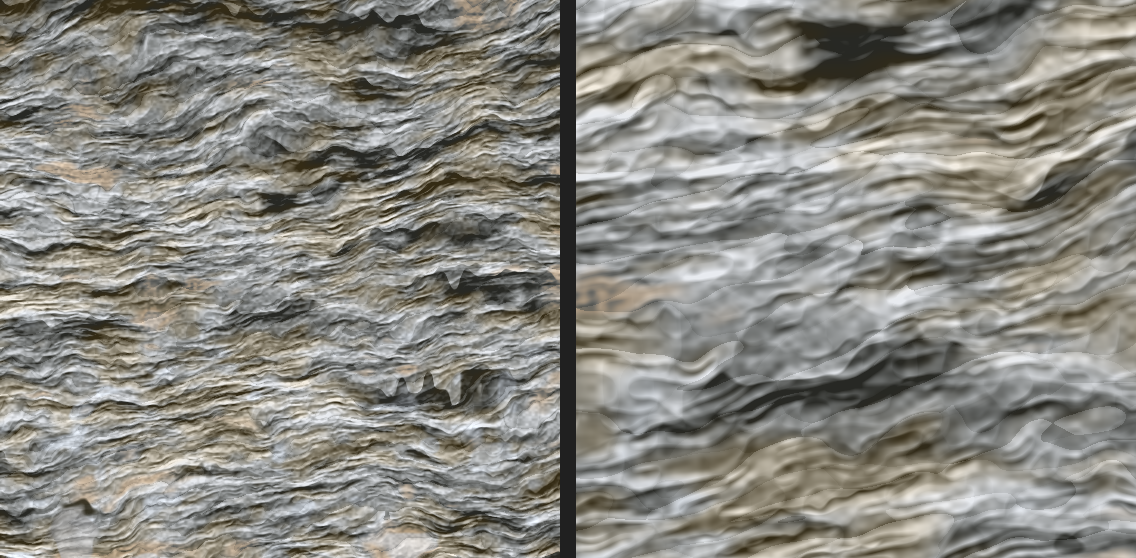
Left, the full canvas; right, a detail of the centre.
Write a Shadertoy shader that draws this texture.

```glsl
#define RELIEF 1.8
#define LIGHT_STEP 0.003
#define BASE_TONE 0.635
#define LEDGE_SHADE 0.34
#define STRAND_SHADE 0.27
#define GRAIN 0.17
#define FLAKE_SCALE vec2(15.0, 46.0)
#define CREVICE vec3(0.10, 0.09, 0.05)
#define STONE vec3(0.53, 0.53, 0.51)
#define PALE vec3(0.92, 0.92, 0.92)
#define SAND vec3(0.80, 0.67, 0.52)
#define LICHEN vec3(0.76, 0.79, 0.83)

float hash(vec2 p) {
    vec3 q = fract(p.xyx * vec3(0.1031, 0.1030, 0.0973));
    q += dot(q, q.yzx + 33.33);
    return fract((q.x + q.y) * q.z);
}

float noise(vec2 p) {
    vec2 i = floor(p), f = fract(p);
    f *= f * (3.0 - 2.0 * f);
    return mix(mix(hash(i), hash(i + vec2(1, 0)), f.x),
               mix(hash(i + vec2(0, 1)), hash(i + vec2(1, 1)), f.x), f.y);
}

// Cellular noise: x = gap to the next cell, y = height above the cell centre
vec2 flakes(vec2 p) {
    vec2 cell = floor(p);
    float first = 9.0, second = 9.0, rise = 0.0;
    for (int j = -1; j <= 1; j++)
    for (int i = -1; i <= 1; i++) {
        vec2 c = cell + vec2(i, j);
        vec2 d = p - c - vec2(hash(c), hash(c + 57.3));
        float r = length(d);
        if (r < first) { second = first; first = r; rise = d.y; }
        else second = min(second, r);
    }
    return vec2(second - first, rise);
}

// Folds the flat strata into rough waves
vec2 fold(vec2 p) {
    float y = p.y + 0.012 * sin(7.0 * p.x + 9.0 * p.y)
                  + 0.006 * sin(15.0 * p.x - 13.0 * p.y + 1.0);
    y += 0.055 * noise(p * vec2(4.5, 6.0) + 3.0);
    y += 0.021 * noise(p * vec2(15.0, 18.0));
    y += 0.006 * noise(p * vec2(52.0, 58.0));
    return vec2(p.x, y);
}

// Stretched ridges: the finer they are, the more they climb to the right
float strataHeight(vec2 p) {
    vec2 q = fold(p), scale = vec2(5.0, 16.0);
    float height = 0.0, amp = 1.0;
    for (int i = 0; i < 5; i++) {
        float n = noise(q * scale + 17.0 * float(i));
        height += amp * (1.0 - abs(2.0 * n - 1.0));
        scale *= vec2(1.85, 1.72);
        q.y -= 0.05 * q.x;
        amp *= 0.61;
    }
    return height;
}

// Short shadows with a crisp upper edge, in a given number of layers
float ledgeShadow(vec2 q, float layers) {
    float s = q.y * layers + 0.9 * noise(q * layers * vec2(0.3, 0.4) + 9.0)
            + 0.3 * noise(q * (25.0 + 2.0 * layers));
    float id = floor(s), f = s - id;
    float broken = smoothstep(0.45, 0.75, noise(vec2(q.x * (2.0 + 0.4 * layers) + id * 7.3, id * 3.7)));
    return broken * smoothstep(0.55, 0.9, f) * (1.0 - smoothstep(1.0 - 0.003 * layers, 1.0, f));
}

// Slanting overhang with a hollow at its lower end: x = gap, y = dim face
vec2 overhang(vec2 p) {
    float wobble = 0.03 * (noise(p * vec2(24.0, 30.0)) - 0.5) + 0.012 * (noise(p * 80.0) - 0.5);
    float d = p.y - 0.635 - 0.285 * (p.x - 0.49) + wobble;
    float along = smoothstep(0.46, 0.49, p.x) * (1.0 - smoothstep(0.62, 0.87, p.x));
    float width = mix(0.012, 0.004, smoothstep(0.48, 0.75, p.x));
    float gap = along * exp(-d * d / (width * width));
    float hollow = 1.0 - smoothstep(0.5, 1.3, length((p - vec2(0.495, 0.636)) / vec2(0.03, 0.022)) + 20.0 * wobble);
    float face = along * smoothstep(0.0, 0.01, d) * (1.0 - smoothstep(0.03, 0.065, d));
    return vec2(max(gap, hollow), face);
}

void mainImage(out vec4 fragColor, in vec2 fragCoord) {
    vec2 p = fragCoord / iResolution.y;
    vec2 q = fold(p), strand = q - vec2(0.0, 0.15 * q.x);
    float height = strataHeight(p);
    float light = RELIEF * (height - strataHeight(p + vec2(-0.3, 1.0) * LIGHT_STEP));
    light /= 1.0 + 1.2 * max(light, 0.0);
    float patches = noise(q * vec2(4.0, 10.0) + 21.0);
    float rough = noise(strand * vec2(26.0, 65.0) + 13.0) - 0.5;
    float sand = smoothstep(0.74, 0.98, noise(q * vec2(7.0, 19.0) + 41.0) + 0.4 * rough + 0.1 * (1.4 - height));

    // Relief, flakes and grain
    float tone = BASE_TONE + light * (1.0 - 0.5 * sand);
    tone += 0.1 * (height - 1.4) + 0.22 * (patches - 0.5);
    tone -= 0.08 * smoothstep(0.4, 0.9, p.y);
    vec2 flake = flakes(strand * FLAKE_SCALE + 1.2 * rough);
    tone += 0.12 * flake.y - 0.12 * patches * (1.0 - smoothstep(0.0, 0.25, flake.x));
    tone += GRAIN * (noise(p * vec2(180.0, 230.0)) - 0.5);

    // Shadows, from long ledges to short strands
    vec2 hang = overhang(p);
    tone -= LEDGE_SHADE * ledgeShadow(q, 9.0) * (1.0 + rough);
    tone -= STRAND_SHADE * (ledgeShadow(strand, 25.0) + ledgeShadow(strand + 3.0, 52.0)) * (1.0 - 0.6 * sand);
    tone = clamp(tone - 0.5 * hang.x - 0.13 * hang.y, 0.08, 0.93);

    // Gray crests over tan recesses
    vec3 col = tone < 0.53 ? mix(CREVICE, STONE, tone / 0.53)
                           : mix(STONE, PALE, (tone - 0.53) / 0.4);
    float cool = smoothstep(0.8, 1.9, height + rough + 0.7 * (noise(q * vec2(6.0, 14.0) + 5.0) - 0.5));
    col += mix(vec3(0.04, 0.012, -0.04), vec3(-0.012, 0.0, 0.02), cool);
    col = mix(col, SAND * (0.35 + tone), 0.6 * sand * smoothstep(0.3, 0.55, tone));
    float lichen = smoothstep(0.76, 0.9, noise(p * vec2(22.0, 30.0) + 70.0) + 0.3 * rough);
    col = mix(col, LICHEN * (0.4 + tone), 0.6 * lichen * (1.0 - smoothstep(0.3, 0.55, p.y)));

    // Pale boulder at the foot, with a dark slot above
    vec2 b = p - vec2(0.13, 0.035) + 0.025 * (noise(p * 40.0) - 0.5);
    float boulder = 1.0 - smoothstep(0.9, 1.05, length(b / vec2(0.045, 0.055)));
    float slot = 1.0 - smoothstep(0.6, 1.2, length((b - vec2(0.012, 0.053)) / vec2(0.04, 0.011)));
    col = mix(col, CREVICE * 1.5, 0.85 * slot);
    col = mix(col, vec3(0.25 + 0.4 * noise(p * vec2(45.0, 30.0)) + 0.35 * tone), 0.8 * boulder);

    fragColor = vec4(clamp(col, 0.0, 1.0), 1.0);
}
```
